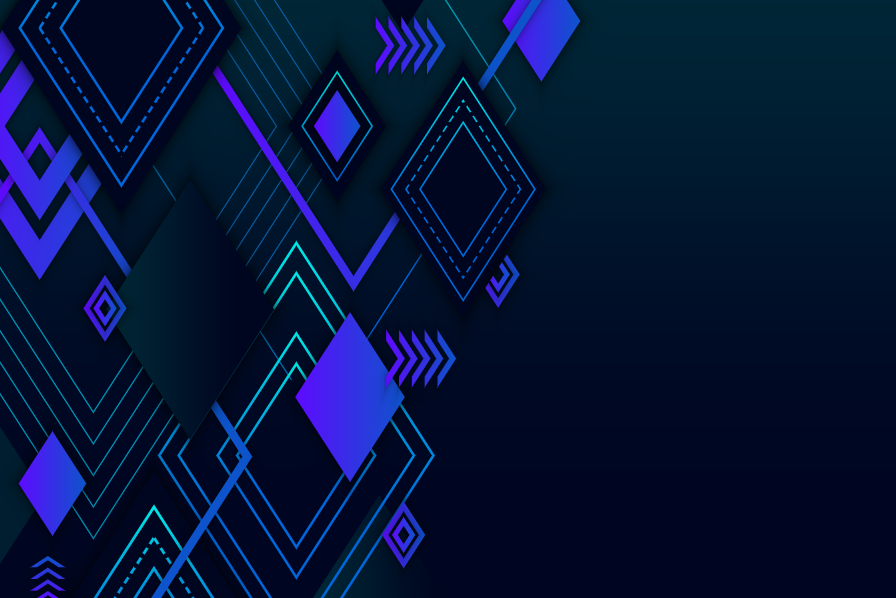
This background is drawn by a Shadertoy shader. Its source:

```glsl
const vec2 N = vec2(0.84, 0.5426);          // normal shared by every slanted edge
const vec3 NIGHT = vec3(0.0, 0.02, 0.125);
const vec3 TEAL = vec3(0.0, 0.15, 0.21);
const vec3 VIOLET = vec3(0.37, 0.04, 1.0);
const vec3 BLUE = vec3(0.05, 0.33, 0.8);
const vec3 CYAN = vec3(0.0, 0.9, 0.9);
const vec3 AZURE = vec3(0.0, 0.4, 0.85);

float px;      // size of one pixel in canvas units
vec3 col;

// Signed distances
float diamond(vec2 q, float a) { return dot(abs(q), N) - a * N.x; }
float rightAngle(vec2 q) { return dot(vec2(q.x, abs(q.y)), N); }
float downAngle(vec2 q) { return dot(vec2(abs(q.x), q.y), N); }

// Paint helpers
void fill(float d, vec3 c) {
    col = mix(col, c, clamp(0.5 - d / px, 0.0, 1.0));
}
void shade(float d, float strength, float spread) {
    col *= 1.0 - strength * exp(-max(d, 0.0) / spread);
}
void stroke(float d, float halfWidth, vec3 c) { fill(abs(d) - halfWidth, c); }

vec3 neon(float t) { return mix(VIOLET, BLUE, clamp(t, 0.0, 1.0)); }
vec3 glow(float t) { return mix(CYAN, AZURE, clamp(t, 0.0, 1.0)); }

void gem(vec2 q, float a) {
    float d = diamond(q, a);
    shade(d, 0.45, 5.0);
    fill(d, neon(q.x / a * 0.5 + 0.5));
}

void ring(vec2 q, float outer, float inner, float cut) {
    float d = max(diamond(q, outer), -diamond(q, inner));
    d = max(d, cut);
    shade(d, 0.35, 4.0);
    fill(d, neon(q.x / outer * 0.5 + 0.5));
}

void smallRings(vec2 q, float cut) {
    ring(q, 18.5, 13.0, cut);
    ring(q, 10.0, 5.0, cut);
}

// Dark plate with two solid outlines and a dashed one between them
void plate(vec2 q, float a, vec3 radii, float halfWidth) {
    float d = diamond(q, a);
    shade(d, 0.5, 6.0);
    fill(d, NIGHT);
    vec3 c = glow(q.y / radii.x * 0.6 + 0.9);
    stroke(diamond(q, radii.x), halfWidth, c);
    stroke(diamond(q, radii.z), halfWidth, c);
    float along = dot(abs(q), vec2(-N.y, N.x));
    float dash = (abs(fract(along / 10.0) - 0.5) - 0.3) * 10.0;
    fill(max(abs(diamond(q, radii.y)) - halfWidth, dash), c);
}

// Row of chevrons with the last tip at the origin
void arrows(vec2 q, float size, float gap, float count) {
    for (float i = 0.0; i < count; i++) {
        vec2 r = q + vec2(i * gap, 0.0);
        float e = rightAngle(r);
        float d = max(max(e, -e - size * 0.32), -r.x - size);
        shade(d, 0.25, 2.5);
        fill(d, neon(1.0 + q.x / (size + gap * (count - 1.0))));
    }
}

void mainImage(out vec4 fragColor, in vec2 fragCoord) {
    // Canvas of 768 by 512 units, y pointing down
    vec2 uv = fragCoord / iResolution.xy;
    vec2 p = vec2(uv.x, 1.0 - uv.y) * vec2(768, 512);
    px = 768.0 / iResolution.x;
    col = mix(vec3(0.0, 0.16, 0.22), vec3(0.0, 0.025, 0.135), smoothstep(-80.0, 420.0, p.y));

    // Faint backing diamonds
    vec2 q = p - vec2(-18, 424);
    fill(diamond(q, 56.0), mix(NIGHT, TEAL, 0.75));
    q = p - vec2(325, 514);
    fill(diamond(q, 58.0), mix(TEAL, NIGHT, clamp(q.x / 100.0 + 0.5, 0.0, 1.0)));
    fill(diamond(p - vec2(345, -40), 44.0), NIGHT);

    // Hairline chevrons
    for (float i = 0.0; i < 5.0; i++) {
        float d = abs(downAngle(p - vec2(80.0, 353.0 + 27.0 * i))) - 0.55;
        fill(max(d, p.x - 160.0), vec3(0.0, 0.58, 0.72));
        d = abs(rightAngle(p - vec2(237.0 + 17.0 * i, 108))) - 0.5;
        fill(max(d, p.y - 262.0), vec3(0.03, 0.37, 0.65));
    }
    float hair = abs(rightAngle(p - vec2(442, 93))) - 0.6;
    fill(max(hair, p.y - 292.0), mix(vec3(0.0, 0.6, 0.7), AZURE, smoothstep(0.0, 250.0, p.y)));
    hair = abs(rightAngle(p - vec2(260, 341))) - 0.6;
    fill(max(hair, max(p.y - 325.0, 125.0 - p.y)), vec3(0.0, 0.4, 0.65));

    // Large concentric outlines
    q = p - vec2(254, 390);
    for (float i = 0.0; i < 4.0; i++) {
        float a = 117.5 - 16.7 * (i + step(1.5, i));
        stroke(diamond(q, a), 1.1, glow(q.y / a * 0.5 + 0.75));
    }

    // Bottom plate
    plate(p - vec2(132, 530), 82.0, vec3(62, 45, 28), 1.2);

    // Violet rings at the left and the folded ribbon through them
    q = p - vec2(34, 108);
    ring(q, 85.0, 63.0, -1e3);
    float ribbon = abs(rightAngle(vec2(34.0 + abs(q.x), p.y) - vec2(212, 391))) - 3.6;
    shade(ribbon, 0.3, 3.0);
    fill(ribbon, neon(q.x / 120.0 + 0.25));
    ring(q, 52.0, 30.0, -1e3);

    // Wide ribbon crossing the top
    gem(p - vec2(464, 18), 33.5);
    ribbon = abs(downAngle(p - vec2(303, 243))) - 3.6;
    shade(ribbon, 0.3, 3.0);
    fill(ribbon, neon((p.x - 190.0) / 230.0));

    // Dark plates
    plate(p - vec2(104, 24), 103.0, vec3(87, 70, 52), 1.1);
    plate(p - vec2(397, 162), 71.0, vec3(61.5, 49, 37), 0.7);
    q = p - vec2(289, 108);
    shade(diamond(q, 42.0), 0.5, 6.0);
    fill(diamond(q, 42.0), NIGHT);
    stroke(diamond(q, 30.0), 0.7, glow(q.y / 80.0 + 0.5));
    gem(q, 20.0);
    q = p - vec2(163, 265);
    shade(diamond(q, 72.0), 0.5, 6.0);
    fill(diamond(q, 72.0), mix(TEAL, NIGHT, smoothstep(-75.0, 55.0, q.x)));

    // Bright gems, small rings and arrow rows
    gem(p - vec2(300, 340), 47.0);
    gem(p - vec2(45, 414), 29.0);
    smallRings(p - vec2(90, 264), -1e3);
    smallRings(p - vec2(346, 458), -1e3);
    q = p - vec2(427, 235);
    smallRings(q, -3.0 - dot(q, N));
    arrows(p - vec2(382, 39), 16.0, 11.0, 5.0);
    arrows(p - vec2(391, 307), 16.0, 11.0, 5.0);
    arrows(vec2(476.0 - p.y, p.x - 41.0), 9.7, 10.0, 4.0);

    fragColor = vec4(col, 1.0);
}
```
